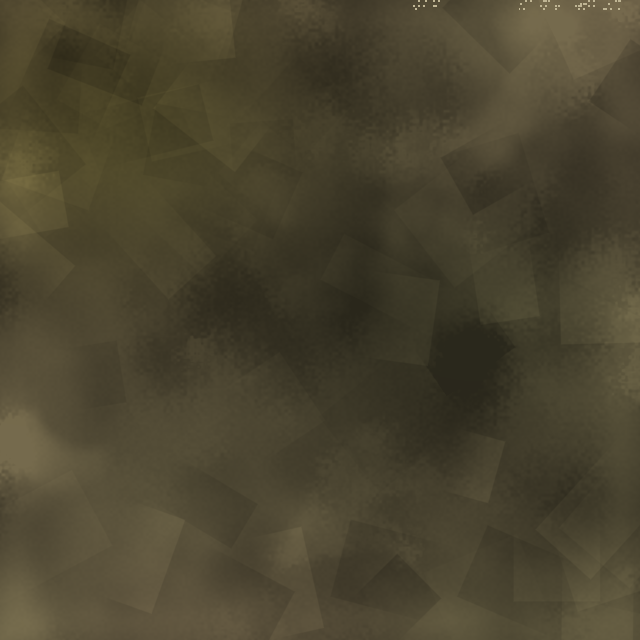
This texture is drawn by a Shadertoy shader. Its source:

```glsl
// Murky olive-brown painted ground: a broad light and dark layout, overlaid with
// translucent tilted rectangles that fade along one side, then soft sprayed
// clouds whose outlines are roughened by fine positional jitter.

float hash(vec2 p) {
    return fract(sin(dot(p, vec2(127.1, 311.7))) * 43758.5453);
}

float noise(vec2 p) {
    vec2 i = floor(p), f = fract(p);
    f = f * f * (3.0 - 2.0 * f);
    return mix(mix(hash(i), hash(i + vec2(1, 0)), f.x),
               mix(hash(i + vec2(0, 1)), hash(i + vec2(1, 1)), f.x), f.y);
}

float clouds(vec2 p) {
    mat2 turn = mat2(0.8, 0.6, -0.6, 0.8);
    float sum = 0.0, weight = 0.55;
    for (int i = 0; i < 3; i++) {
        sum += weight * noise(p);
        p = turn * p * 1.9 + 7.3;
        weight *= 0.5;
    }
    return sum / 0.9625;
}

// Soft round spot, 1 at its centre
float spot(vec2 p, vec2 centre, vec2 size) {
    vec2 d = (p - centre) / size;
    return exp(-dot(d, d));
}

// Lay one translucent rectangle over the tone
float addSlab(float tone, vec2 p, float id) {
    vec2 centre = vec2(hash(vec2(id, 1.3)), hash(vec2(id, 2.7)));
    // Every third slab gathers in the upper left
    if (mod(id, 3.0) < 0.5) centre = vec2(0.0, 0.58) + centre * vec2(0.45, 0.4);
    float angle = 6.2832 * hash(vec2(id, 3.1));
    vec2 halfSize = mix(vec2(0.04), vec2(0.12, 0.085),
                        vec2(hash(vec2(id, 4.9)), hash(vec2(id, 5.3))));
    float c = cos(angle), s = sin(angle);
    vec2 q = mat2(c, -s, s, c) * (p - centre);
    vec2 d = abs(q) - halfSize;
    float inside = 1.0 - smoothstep(-0.0015, 0.0015, max(d.x, d.y));
    float fade = smoothstep(-1.1, 0.7, q.x / halfSize.x);
    float shade = (hash(vec2(id, 6.7)) - 0.5) * 0.1;
    return tone + shade * inside * fade;
}

void mainImage(out vec4 fragColor, in vec2 fragCoord) {
    vec2 uv = fragCoord / iResolution.xy;

    // Fine jitter that breaks up the sprayed outlines
    vec2 jitter = vec2(noise(uv * 190.0), noise(uv * 190.0 + 41.0)) - 0.5;
    vec2 sprayed = uv + jitter * 0.035 * smoothstep(0.25, 0.7, noise(uv * 9.0 + 3.0));

    // Broad layout: pale lower left, dark hollow right of the middle
    float tone = 0.272;
    tone += 0.085 * spot(sprayed, vec2(0.12, 0.15), vec2(0.38, 0.36));
    tone += 0.03 * spot(uv, vec2(0.15, 0.82), vec2(0.25, 0.2));
    tone -= 0.085 * spot(uv, vec2(0.69, 0.5), vec2(0.24, 0.34));
    tone += 0.04 * spot(sprayed, vec2(0.9, 0.9), vec2(0.2, 0.16));

    for (int i = 0; i < 72; i++) tone = addSlab(tone, uv, float(i) + 1.0);

    // Sprayed clouds, calmer in the upper left and in the hollow
    float calm = spot(uv, vec2(0.2, 0.8), vec2(0.25, 0.2))
               + 0.5 * spot(uv, vec2(0.66, 0.5), vec2(0.16, 0.22));
    float cloud = clouds(sprayed * 5.5 + 11.0) - 0.5;
    tone += cloud * 0.27 * (1.0 - 0.6 * min(calm, 1.0));
    tone += 0.06 * smoothstep(0.1, 0.3, clouds(sprayed * 7.0 + 29.0) - 0.5) * (1.0 - 0.7 * min(calm, 1.0));

    // Pale sprayed rim
    vec2 toEdge = min(sprayed, 1.0 - sprayed);
    tone += 0.035 * exp(-pow((min(toEdge.x, toEdge.y) - 0.03) / 0.035, 2.0));

    // Faint grain
    tone += (noise(uv * 230.0 + 17.0) - 0.5) * 0.012;
    tone = clamp(tone, 0.165, 0.46);

    // Yellower in the upper left, greener in the hollow, greyer elsewhere
    float olive = spot(uv, vec2(0.15, 0.82), vec2(0.32, 0.25));
    float green = spot(uv, vec2(0.75, 0.55), vec2(0.3, 0.45));
    vec3 hue = vec3(1.0, 0.9 + 0.03 * green, 0.655 - 0.14 * olive);
    hue.g += 0.04 * (noise(uv * 4.0 + 5.0) - 0.5);
    vec3 color = tone * hue;

    // Few cream flecks along the top right edge
    vec2 cell = floor(uv * 256.0);
    float cluster = step(0.6, noise(vec2(uv.x * 18.0, 2.0)));
    float fleck = step(0.8, hash(cell)) * cluster * step(0.985, uv.y) * step(0.6, uv.x);
    vec2 fromCentre = abs(fract(uv * 256.0) - 0.5);
    fleck *= 1.0 - smoothstep(0.35, 0.5, max(fromCentre.x, fromCentre.y));
    color = mix(color, vec3(0.75, 0.71, 0.58), fleck);

    fragColor = vec4(color, 1.0);
}
```
